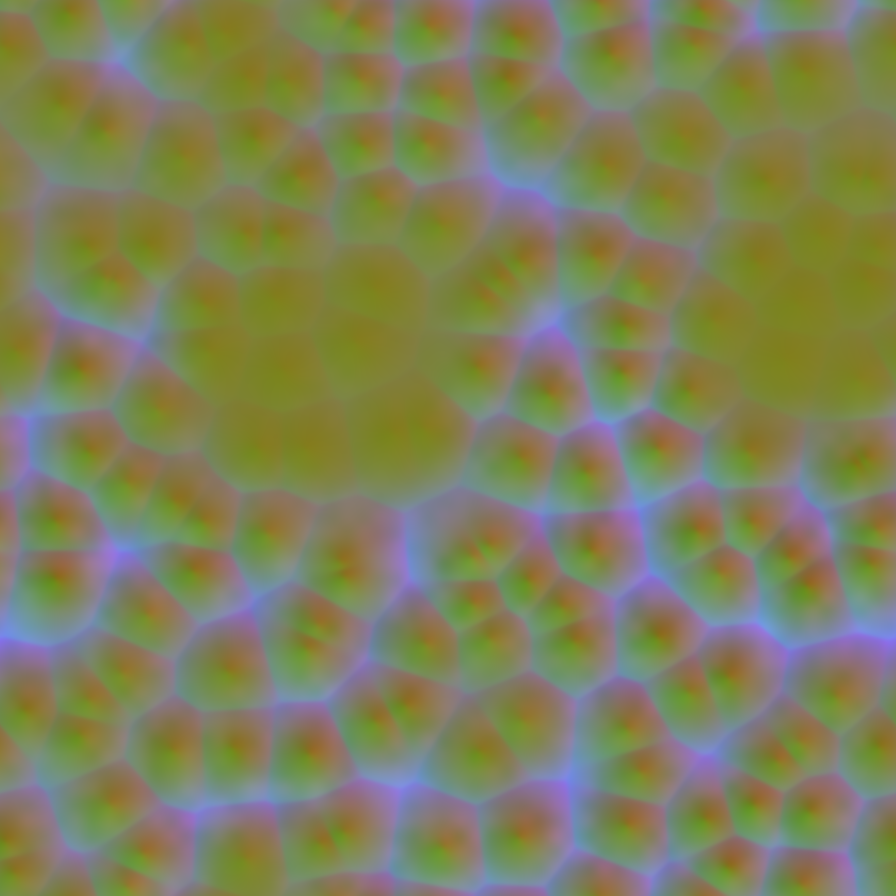
Reproduce this texture map procedurally as a Shadertoy shader.

```glsl
#define CELLS 12.0        // cells per side
#define PATCHES 2.0       // broad flat patches per side
#define GRAIN 56.0        // fine grain per side
#define SHARPNESS 34.0    // crispness of the ridges
#define CORE 0.004        // rounding of the cell centres
#define BLUE_LOW 0.10
#define BLUE_GAIN 0.80
#define SLOPE_TINT 0.078
#define GRAIN_TINT 0.055
#define RED_DIR vec2(0.88, 0.48)
#define GREEN_DIR vec2(-0.42, -0.91)

// Exact wrap of whole numbers, safe against rounding in the division.
vec2 wrap(vec2 cell, float period) {
    return cell - period * floor((cell + 0.5) / period);
}

vec2 hash2(vec2 p) {
    vec3 q = fract(p.xyx * vec3(0.1031, 0.1030, 0.0973));
    q += dot(q, q.yzx + 33.33);
    return fract((q.xx + q.yz) * q.zy);
}

// Value noise that wraps after "period" lattice steps.
float wrapNoise(vec2 uv, float period, float seed) {
    vec2 p = uv * period;
    vec2 i = floor(p), f = fract(p);
    f = f * f * (3.0 - 2.0 * f);
    float a = hash2(wrap(i, period) + seed).x;
    float b = hash2(wrap(i + vec2(1, 0), period) + seed).x;
    float c = hash2(wrap(i + vec2(0, 1), period) + seed).x;
    float d = hash2(wrap(i + vec2(1, 1), period) + seed).x;
    return mix(mix(a, b, f.x), mix(c, d, f.x), f.y);
}

// Soft distance to the nearest scattered point (x) and its gradient (yz).
vec3 softCells(vec2 uv, float count, float seed) {
    vec2 p = uv * count;
    vec2 base = floor(p);
    float total = 0.0;
    vec2 slope = vec2(0.0);
    for (int y = -2; y <= 2; y++) {
        for (int x = -2; x <= 2; x++) {
            vec2 cell = base + vec2(x, y);
            vec2 away = p - cell - hash2(wrap(cell, count) + seed);
            float dist = sqrt(dot(away, away) + CORE);
            float weight = exp(-SHARPNESS * dist);
            total += weight;
            slope += weight * away / dist;
        }
    }
    return vec3(max(-log(total) / SHARPNESS, 0.0), slope / total);
}

void mainImage(out vec4 fragColor, in vec2 fragCoord) {
    // The shift keeps lattice lines and long ridges off the canvas edge.
    vec2 uv = fragCoord / iResolution.xy + vec2(0.29, 0.13);
    vec3 cells = softCells(uv, CELLS, 17.0);

    // A few ragged patches flatten the relief; elsewhere it varies gently.
    float ragged = wrapNoise(uv, 7.0, 41.0) - 0.5;
    float patches = softCells(uv, PATCHES, 5.0).x + 0.42 * ragged;
    float relief = mix(0.22, 1.0, smoothstep(0.06, 0.48, patches));
    relief *= 0.65 + 0.75 * wrapNoise(uv, 6.0, 29.0);
    float height = pow(cells.x, 1.2) * relief;

    // Slopes tint red and green in nearly opposite directions.
    vec2 slope = cells.yz * relief * (0.85 + 0.3 * exp(-6.0 * cells.x));
    float grain = (wrapNoise(uv, GRAIN, 73.0) - 0.5) * relief;
    float mottle = (wrapNoise(uv, GRAIN * 0.5, 97.0) - 0.5) * relief;
    float red = 0.498 + SLOPE_TINT * dot(slope, RED_DIR) + GRAIN_TINT * grain;
    float green = 0.504 + SLOPE_TINT * dot(slope, GREEN_DIR) + GRAIN_TINT * mottle;
    float blue = BLUE_LOW + BLUE_GAIN * height + GRAIN_TINT * (grain + mottle);

    fragColor = vec4(clamp(vec3(red, green, blue), 0.0, 1.0), 1.0);
}
```
